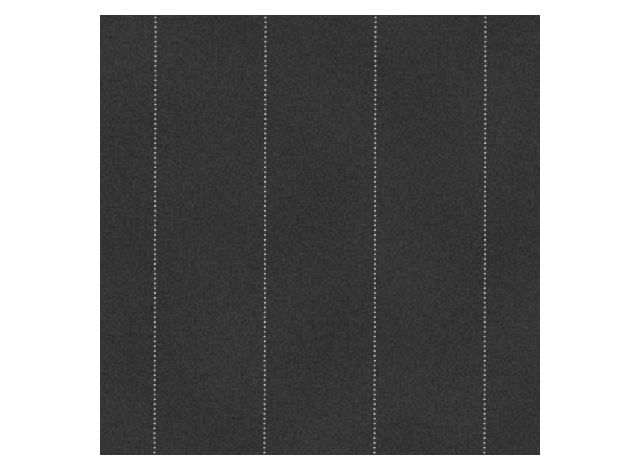
Write a Shadertoy shader that draws this texture.

```glsl
// Charcoal wool swatch with four dotted pinstripes, centred on a white ground.

const float SWATCH_SIDE   = 0.936;   // fraction of the canvas height
const float STRIPE_COUNT  = 4.0;     // pinstripes across the swatch
const float STITCH_COUNT  = 91.0;    // stitches down the swatch
const float STRIPE_LEAN   = 0.0025;  // sideways drift over the full height
const vec2  STITCH_HALF   = vec2(0.0026, 0.0020);
const float STITCH_SOFT   = 0.0013;
const float GRAIN_SCALE   = 150.0;   // fibre cells across the swatch
const float MOTTLE_SCALE  = 42.0;
const float CLOUD_SCALE   = 5.0;
const float GRAIN_AMOUNT  = 0.055;
const float MOTTLE_AMOUNT = 0.018;
const float CLOUD_AMOUNT  = 0.016;
const vec3  GROUND_COLOR  = vec3(1.0);
const vec3  WOOL_COLOR    = vec3(0.208, 0.208, 0.211);
const vec3  THREAD_COLOR  = vec3(0.74, 0.74, 0.73);

vec2 hash22(vec2 p) {
    vec3 q = fract(vec3(p.xyx) * vec3(0.1031, 0.1030, 0.0973));
    q += dot(q, q.yzx + 33.33);
    return fract((q.xx + q.yz) * q.zy);
}

// Dot product of a lattice point's random unit gradient with an offset
float gradientAt(vec2 lattice, vec2 offset) {
    float angle = 6.28319 * hash22(lattice).x;
    return dot(vec2(cos(angle), sin(angle)), offset);
}

float gradientNoise(vec2 p) {
    vec2 i = floor(p), f = fract(p);
    vec2 w = f * f * f * (f * (f * 6.0 - 15.0) + 10.0);
    vec2 e = vec2(1.0, 0.0);
    float low  = mix(gradientAt(i, f), gradientAt(i + e.xy, f - e.xy), w.x);
    float high = mix(gradientAt(i + e.yx, f - e.yx), gradientAt(i + e.xx, f - e.xx), w.x);
    return mix(low, high, w.y);
}

// Fine fibre grain, slanted mottling and broad tonal drift
vec3 woolCloth(vec2 uv) {
    vec2 slanted = vec2(uv.x + 0.5 * uv.y, uv.y - 0.3 * uv.x);
    float tone = GRAIN_AMOUNT * gradientNoise(uv * GRAIN_SCALE + 7.0)
               + MOTTLE_AMOUNT * gradientNoise(slanted * MOTTLE_SCALE + 91.0)
               + CLOUD_AMOUNT * gradientNoise(uv * CLOUD_SCALE + 37.0);
    return WOOL_COLOR + tone;
}

// Coverage of the light thread: one rounded stitch per cell
float pinstripe(vec2 uv, float pixel) {
    vec2 count = vec2(STRIPE_COUNT, STITCH_COUNT);
    vec2 grid = (uv - vec2(STRIPE_LEAN * (uv.y - 0.5), 0.0)) * count;
    vec2 cell = floor(grid);
    vec2 offset = (fract(grid) - 0.5) / count;
    vec2 variation = hash22(cell + 13.0);
    offset.x += (variation.x - 0.5) * 0.0006;

    float radius = STITCH_HALF.y;
    vec2 outside = max(abs(offset) - (STITCH_HALF - radius), 0.0);
    float soft = max(STITCH_SOFT, 0.5 * pixel);
    float stitch = 1.0 - smoothstep(-soft, soft, length(outside) - radius);
    float link = 1.0 - smoothstep(0.0, 0.003, abs(offset.x));
    return max(stitch * mix(0.78, 1.0, variation.y), 0.14 * link);
}

void mainImage(out vec4 fragColor, in vec2 fragCoord) {
    // Swatch coordinates run from 0 to 1 on both axes
    vec2 uv = (fragCoord - 0.5 * iResolution.xy) / (iResolution.y * SWATCH_SIDE) + 0.5;
    float pixel = 1.0 / (iResolution.y * SWATCH_SIDE);

    vec3 cloth = mix(woolCloth(uv), THREAD_COLOR, pinstripe(uv, pixel));

    // Antialiased square edge
    vec2 edge = abs(uv - 0.5) - 0.5;
    float inside = 1.0 - smoothstep(-0.5 * pixel, 0.5 * pixel, max(edge.x, edge.y));
    fragColor = vec4(mix(GROUND_COLOR, cloth, inside), 1.0);
}
```
